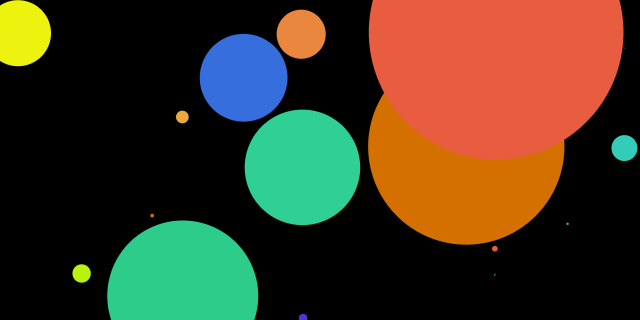
Reproduce this background procedurally as a Shadertoy shader.

```glsl
// Flat coloured discs of steeply falling size, scattered over black.
// A polynomial sequence wrapped by fract spreads the centres, a sine hash
// loosens them, and painting from small to large puts big discs in front.

const int DISC_COUNT = 17;

const vec3 PALETTE[12] = vec3[12](
    vec3(0.91, 0.36, 0.25),  // coral
    vec3(0.83, 0.44, 0.00),  // orange
    vec3(0.18, 0.80, 0.54),  // green
    vec3(0.19, 0.81, 0.58),  // sea green
    vec3(0.21, 0.43, 0.87),  // blue
    vec3(0.93, 0.95, 0.06),  // yellow
    vec3(0.91, 0.53, 0.24),  // apricot
    vec3(0.82, 0.63, 0.04),  // gold
    vec3(0.20, 0.80, 0.72),  // teal
    vec3(0.73, 0.95, 0.05),  // lime
    vec3(0.92, 0.66, 0.24),  // amber
    vec3(0.30, 0.22, 0.82)   // violet
);

float hash(vec2 p) {
    return fract(sin(dot(p, vec2(12.9898, 78.233))) * 43758.5453);
}

// Centre of disc k, both axes from 0 to 1.
vec2 discCentre(float k) {
    float pairs = k * (k - 1.0) / 2.0;
    float triples = pairs * (k - 2.0) / 3.0;
    vec2 spread = fract(vec2(0.78, 0.89) - vec2(0.05, 0.34) * k
                        - vec2(0.40, 0.13) * pairs + vec2(0.05, 0.0) * triples);
    vec2 jitter = vec2(hash(vec2(k, 1.0)), hash(vec2(k, 2.0))) - 0.5;
    return spread + 0.02 * jitter;
}

// Radius in canvas heights, from a huge disc down to specks.
float discRadius(float k) {
    return 0.398 * exp(-0.26 * k - 0.0004 * k * k * k);
}

void mainImage(out vec4 fragColor, in vec2 fragCoord) {
    float pixel = 1.0 / iResolution.y;
    vec2 p = fragCoord * pixel;
    vec2 canvas = vec2(iResolution.x * pixel, 1.0);

    vec3 colour = vec3(0.0);
    for (int i = DISC_COUNT - 1; i >= 0; i--) {
        float k = float(i);
        float dist = length(p - discCentre(k) * canvas) - discRadius(k);
        float coverage = clamp(0.5 - dist / pixel, 0.0, 1.0);
        colour = mix(colour, PALETTE[i % 12], coverage);
    }
    fragColor = vec4(colour, 1.0);
}
```
